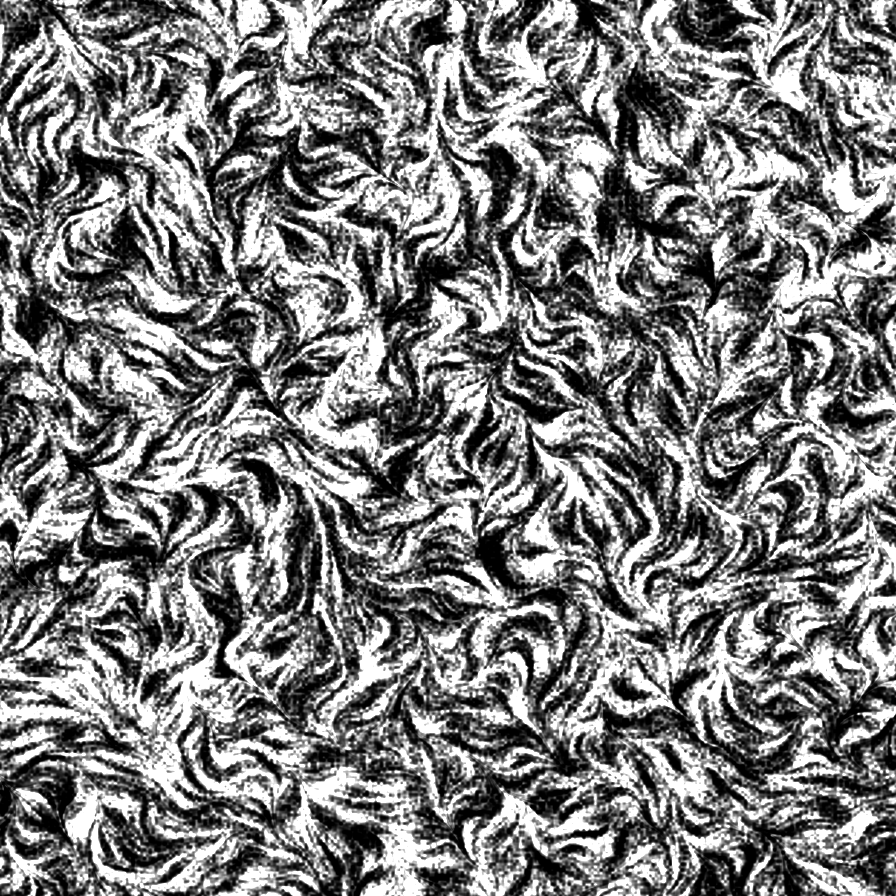
Write a WebGL 2 fragment shader that draws this texture.

```glsl
#version 300 es
precision highp float;
// Black and white strands combed along a swirling flow, with fine stipple.

#define LEAN 2.08           // prevailing strand direction, radians
#define SWIRL_FREQ 15.0     // flow cells across the canvas
#define SWIRL_TURN 2.2      // how far the flow strays from LEAN
#define RIPPLE_TURN 0.9     // smaller bends, at twice the frequency
#define STRAND_FREQ 130.0   // strand cells across the canvas
#define STRAND_REACH 0.031  // half length of a strand
#define STRAND_GAIN 0.80
#define HAIR_GAIN 0.38      // thin hairs, at twice the strand frequency
#define GRAIN_FREQ 310.0
#define GRAIN_GAIN 0.45
#define STEPS 12            // samples on each side of a strand

uniform vec2 u_resolution;
out vec4 fragColor;

// Integer lattice hash, -1 to 1
float hash(ivec2 cell, uint seed) {
    uvec2 q = uvec2(cell) * uvec2(1597u, 3571u);
    uint h = q.x ^ (q.y + seed * 9277u);
    h = (h ^ (h >> 15)) * 739981u;
    h = (h ^ (h >> 13)) * 668265u;
    h = (h ^ (h >> 16)) * 374761u;
    h ^= h >> 15;
    return float(h & 65535u) / 32767.5 - 1.0;
}

// Smooth value noise, -1 to 1
float noise(vec2 p, uint seed) {
    ivec2 c = ivec2(floor(p));
    vec2 f = fract(p);
    f = f * f * (3.0 - 2.0 * f);
    float low = mix(hash(c, seed), hash(c + ivec2(1, 0), seed), f.x);
    float high = mix(hash(c + ivec2(0, 1), seed), hash(c + ivec2(1, 1), seed), f.x);
    return mix(low, high, f.y);
}

// Unit direction of the flow
vec2 flow(vec2 p) {
    vec2 tilted = mat2(0.8, 0.6, -0.6, 0.8) * p;
    float angle = LEAN + SWIRL_TURN * noise(tilted * SWIRL_FREQ, 1u)
                + RIPPLE_TURN * noise(p * SWIRL_FREQ * 2.0 + 7.3, 2u);
    return vec2(cos(angle), sin(angle));
}

// Noise averaged along the flow line: x holds strands, y holds hairs
vec2 comb(vec2 start) {
    float stride = STRAND_REACH / float(STEPS);
    vec2 sum = vec2(0.0);
    float total = 0.0;
    for (int side = -1; side <= 1; side += 2) {
        vec2 p = start;
        float advance = 0.5 * stride * float(side);
        for (int i = 0; i < STEPS; i++) {
            p += flow(p) * advance;
            advance = stride * float(side);
            float fade = cos(1.5708 * (float(i) + 0.5) / float(STEPS));
            float weight = fade * fade;
            sum += weight * vec2(noise(p * STRAND_FREQ, 3u),
                                 noise(p * STRAND_FREQ * 2.0, 4u));
            total += weight;
        }
    }
    return sum / total;
}

void main() {
    vec2 p = gl_FragCoord.xy / min(u_resolution.x, u_resolution.y);

    // Bring each layer to unit spread before mixing
    vec2 strands = comb(p) / vec2(0.218, 0.154);
    float grain = noise(p * GRAIN_FREQ, 5u) / 0.43;
    float level = dot(strands, vec2(STRAND_GAIN, HAIR_GAIN)) + GRAIN_GAIN * grain;

    // Tone curve: soft toe in the blacks, clipped whites
    float toe = max(level + 1.7, 0.0);
    float tone = clamp(0.152 * toe * toe, 0.0, 1.0);
    fragColor = vec4(vec3(tone), 1.0);
}
```
